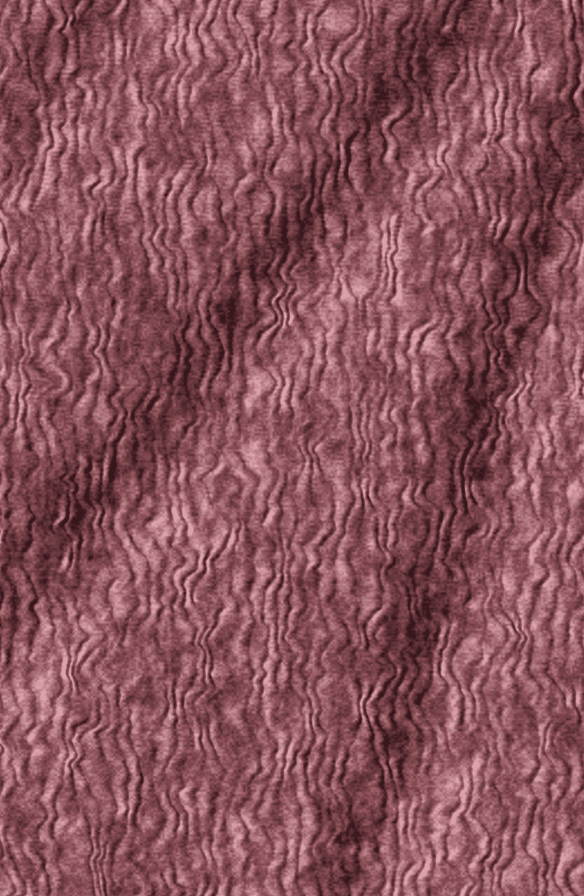
Write a WebGL 1 fragment shader that draws this texture.

```glsl
precision highp float;
// Crinkled rose fabric: short wavy puckers, fine weave and broad diagonal folds.
uniform vec2 u_resolution;

// Cloth colours, from crease to crest
const vec3 SHADOW = vec3(0.22, 0.09, 0.11);
const vec3 MIDTONE = vec3(0.54, 0.308, 0.335);
const vec3 HIGHLIGHT = vec3(0.86, 0.635, 0.665);

// Sizes are fractions of the canvas height
const float RIDGES = 58.0;                      // ridges per unit
const float RIDGE_DRIFT = 1.7;                  // uneven spacing, in ridges
const float MEANDER = 0.011;                    // sideways wander
const vec2 LIGHT_STEP = vec2(0.0016, -0.0011);  // toward the shaded side
const float SLOPE_GAIN = 0.46;
const float DEPTH_GAIN = 0.38;
const float WEAVE_GAIN = 0.42;
const float EXPOSURE = 0.54;

float hash(vec2 p) {
  return fract(sin(dot(p, vec2(127.1, 311.7))) * 43758.5453);
}

float noise(vec2 p) {
  vec2 cell = floor(p);
  vec2 f = fract(p);
  f = f * f * (3.0 - 2.0 * f);
  float low = mix(hash(cell), hash(cell + vec2(1.0, 0.0)), f.x);
  float high = mix(hash(cell + vec2(0.0, 1.0)), hash(cell + vec2(1.0, 1.0)), f.x);
  return mix(low, high, f.y);
}

// Height of the crinkles: broken ridges between narrow creases, with small puckers
float crinkleHeight(vec2 p) {
  float wander = noise(p * vec2(30.0, 56.0)) - 0.5;
  wander += 0.5 * (noise(p * vec2(70.0, 120.0) + 7.3) - 0.5);
  float x = p.x + MEANDER * wander;
  float drift = RIDGE_DRIFT * noise(vec2(x * 34.0, p.y * 25.0) + 31.7);
  float wave = sin(3.14159 * (x * RIDGES + drift));
  float ridge = sqrt(wave * wave + 0.01);
  float swell = 0.15 + 1.0 * noise(vec2(x * 52.0, p.y * 40.0) + 57.1);
  float pucker = noise(vec2(x * 100.0, p.y * 64.0) + 83.9) - 0.5;
  float wrinkle = noise(vec2(x * 190.0, p.y * 105.0) + 19.4) - 0.5;
  return ridge * swell + 0.65 * pucker + 0.38 * wrinkle;
}

// Fine irregular threads
float weave(vec2 p) {
  float grain = noise(p * 400.0 + 11.0);
  float thread = noise(p * vec2(150.0, 340.0) + 23.0);
  return 0.6 * grain + 0.4 * thread - 0.5;
}

// Shadowed valley at d = 0 with a lit shoulder on its right
float foldShade(float d, float width) {
  float valley = d / width;
  float shoulder = (d - 2.1 * width) / (1.5 * width);
  return 0.11 * exp(-shoulder * shoulder) - 0.27 * exp(-valley * valley);
}

float drapery(vec2 p) {
  float sway = 0.03 * (noise(p * 5.0 + 3.0) - 0.5);
  float diagonal = 0.78 * (p.x - 0.078 - 0.79 * (p.y - 0.427) + sway);
  float steep = 0.95 * (p.x - 0.385 - 0.31 * (p.y - 0.036) + sway);
  float corner = 0.9 * (p.x - 0.055 - 0.5 * (p.y - 0.93) + sway);
  float shade = foldShade(diagonal, 0.04) + foldShade(steep, 0.036);
  shade += 0.8 * smoothstep(0.68, 0.95, p.y) * foldShade(corner, 0.04);
  return shade + 0.12 * (noise(p * vec2(7.0, 4.5) + 41.0) - 0.5);
}

vec3 clothColor(float tone) {
  float t = clamp(tone, 0.0, 1.0);
  vec3 dark = mix(SHADOW, MIDTONE, min(t * 2.0, 1.0));
  return mix(dark, HIGHLIGHT, max(t * 2.0 - 1.0, 0.0));
}

void main() {
  vec2 p = gl_FragCoord.xy / u_resolution.y;

  // Light from the upper left, darker deep in the creases
  float slope = crinkleHeight(p + LIGHT_STEP) - crinkleHeight(p - LIGHT_STEP);
  float depth = crinkleHeight(p) - 0.43;

  float tone = EXPOSURE + SLOPE_GAIN * slope + DEPTH_GAIN * depth;
  tone += drapery(p) + WEAVE_GAIN * weave(p);
  gl_FragColor = vec4(clothColor(tone), 1.0);
}
```
